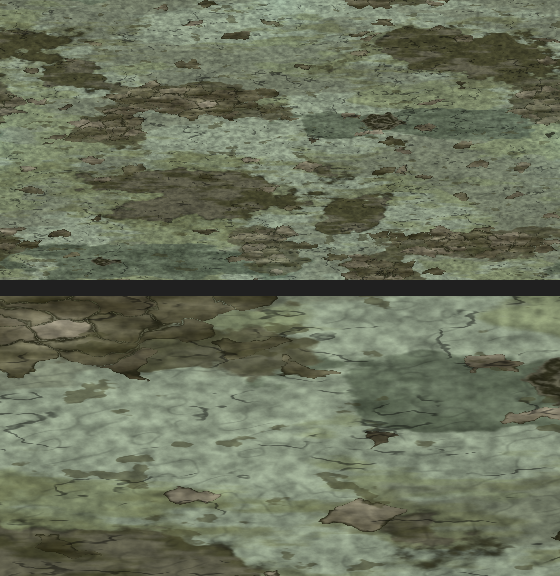
Top: the whole. Bottom: its middle third, enlarged.
Write a WebGL 1 fragment shader that draws this texture.

```glsl
precision highp float;
// Mottled plane-tree bark: pale and olive layers with brown bands, green lenses
// and cracked plates. Large patches repeat on a staggered lattice with fbm edges;
// plates are warped Voronoi cells, and short ridged strokes add the fine grain.
uniform vec2 u_resolution;

#define PALE  vec3(0.535, 0.585, 0.50)
#define OLIVE vec3(0.465, 0.505, 0.385)
#define GREY  vec3(0.435, 0.465, 0.39)
#define MOSS  vec3(0.36, 0.38, 0.26)
#define UMBER vec3(0.34, 0.335, 0.27)
#define DARK  vec3(0.26, 0.26, 0.165)
#define CRACK vec3(0.15, 0.15, 0.09)
#define LENS  vec3(0.35, 0.395, 0.32)
#define PLATE_SCALE vec2(13.0, 42.0)
#define LOOSE_PLATES 0.06
#define EDGE  0.06
#define GRAIN 0.46

float hash(vec2 p) {
  vec3 q = fract(p.xyx * 0.1031);
  q += dot(q, q.yzx + 33.33);
  return fract((q.x + q.y) * q.z);
}

float noise(vec2 p) {
  vec2 i = floor(p), f = fract(p);
  f = f * f * (3.0 - 2.0 * f);
  return mix(mix(hash(i), hash(i + vec2(1, 0)), f.x),
             mix(hash(i + vec2(0, 1)), hash(i + vec2(1, 1)), f.x), f.y);
}

float fbm(vec2 p) {
  float sum = 0.0, amp = 0.5;
  for (int i = 0; i < 5; i++) {
    sum += amp * noise(p);
    p = mat2(1.9, 0.25, -0.25, 1.9) * p + 17.3;
    amp *= 0.5;
  }
  return sum / 0.97;
}

// Offset from the nearest copy of a centre on the staggered lattice
vec2 fold(vec2 p, vec2 centre) {
  vec2 d = p - centre;
  d -= floor(d.y * 2.0 + 0.5) * vec2(1.0, 0.5);
  d.x = mod(d.x + 1.0, 2.0) - 1.0;
  return d;
}

// Rounded patch: 1 at the centre, 0 on the outline, negative outside
float patchField(vec2 p, vec2 centre, vec2 halfSize) {
  vec2 q = fold(p, centre) / halfSize;
  return 1.0 - sqrt(length(q * q));
}

float plateField(vec2 p) {
  float f = patchField(p, vec2(0.70, 0.635), vec2(0.27, 0.045));
  f = max(f, patchField(p, vec2(0.37, 0.53), vec2(0.10, 0.045)));
  return max(f, patchField(p, vec2(1.95, 0.62), vec2(0.10, 0.07)));
}

// Voronoi plates: x = gap to the border, yz = cell point, w = cell random
vec4 plates(vec2 s) {
  vec2 cell = floor(s), best = vec2(0.0);
  float near = 9.0, next = 9.0, id = 0.0;
  for (int j = -1; j <= 1; j++) {
    for (int i = -1; i <= 1; i++) {
      vec2 c = cell + vec2(float(i), float(j));
      vec2 point = c + vec2(hash(c), hash(c + 71.7));
      float d = length(point - s);
      if (d < near) {
        next = near; near = d; best = point; id = hash(c + 38.1);
      } else next = min(next, d);
    }
  }
  return vec4(next - near, best, id);
}

void main() {
  vec2 p = gl_FragCoord.xy / u_resolution.y;
  float fine = fbm(p * vec2(75.0, 130.0) + 5.0) - 0.5;
  float streak = fbm(p * vec2(11.0, 75.0) + 31.0) - 0.5;
  float nibble = fbm(p * vec2(28.0, 75.0) + 140.0) - 0.5;
  float ragged = fbm(p * vec2(6.0, 17.0)) - 0.5 + 0.22 * nibble;
  float broad = fbm(p * vec2(2.2, 8.0) + 3.7);

  // Pale ground with olive and grey layers
  vec3 col = mix(PALE, OLIVE, smoothstep(0.49, 0.56, broad + 0.25 * streak));
  float greyLayer = fbm(p * vec2(2.6, 10.0) + 52.0);
  col = mix(col, GREY, 0.9 * smoothstep(0.54, 0.60, greyLayer + 0.25 * streak));
  float stain = patchField(p, vec2(0.72, 0.30), vec2(0.60, 0.115)) + 2.2 * ragged + 1.5 * streak;
  col = mix(col, MOSS, 0.65 * smoothstep(0.0, 0.45, stain));

  // Green lens with a knot
  float lens = patchField(p, vec2(1.54, 0.56), vec2(0.42, 0.052)) + 1.5 * ragged;
  col = mix(col, LENS + 0.12 * streak, smoothstep(-EDGE, EDGE, lens));
  float knot = length(fold(p, vec2(1.37, 0.565)) / vec2(0.065, 0.02)) + 1.8 * ragged + nibble;
  float rings = 0.5 + 0.5 * sin(knot * 9.0 + 9.0 * nibble);
  col = mix(col, mix(CRACK, UMBER, rings), 1.0 - smoothstep(0.85, 1.0, knot));

  // Brown bands with a dark rim
  float band = patchField(p, vec2(0.74, 0.31), vec2(0.37, 0.068));
  band = max(band, patchField(p, vec2(0.26, 0.727), vec2(0.11, 0.052))) + 2.2 * ragged;
  vec3 brown = mix(DARK, UMBER, smoothstep(0.36, 0.64, broad + 1.1 * streak));
  col = mix(col, brown, 0.95 * smoothstep(-EDGE, EDGE, band));
  col *= 1.0 - 0.3 * smoothstep(-0.1, 0.15, nibble) * exp(-band * band * 120.0);

  // Cracked plates, clustered and loose, with frayed outlines
  vec2 warp = vec2(ragged, fbm(p * vec2(14.0, 25.0) + 9.0) - 0.5);
  vec2 fray = vec2(nibble, fbm(p * vec2(45.0, 70.0) + 90.0) - 0.5);
  vec2 warped = p + vec2(0.07, 0.03) * warp + vec2(0.035, 0.016) * fray;
  vec4 plate = plates(warped * PLATE_SCALE);
  float bed = plateField(p) + 2.2 * ragged;
  col = mix(col, mix(DARK, UMBER, 0.4 + 2.0 * streak), 0.85 * smoothstep(-EDGE, EDGE, bed));
  float clustered = step(0.0, plateField(plate.yz / PLATE_SCALE) + 0.8 * (plate.w - 0.5));
  float loose = step(1.0 - LOOSE_PLATES, plate.w) * (1.0 - clustered);
  float inset = plate.x - loose * (0.05 + 0.2 * fract(plate.w * 91.0));
  vec3 bark = mix(DARK, UMBER + vec3(0.06, 0.045, 0.04), 0.25 + 0.75 * fract(plate.w * 37.0));
  bark += 0.05 * (warped.y * PLATE_SCALE.y - plate.z) + 0.35 * streak;
  float crackWidth = 0.13 + 0.6 * max(nibble, -0.1);
  bark = mix(CRACK, bark, smoothstep(0.0, crackWidth, inset));
  float flake = max(clustered, loose);
  col = mix(col, bark, flake * smoothstep(0.0, 0.04, inset));

  // Sparse pores and broken hairline cracks
  float pores = smoothstep(0.71, 0.75, fbm(p * vec2(17.0, 55.0) + 80.0));
  col = mix(col, DARK, 0.55 * pores);
  float hair = abs(fbm(p * vec2(8.0, 34.0) + 12.0) - 0.5);
  float hairMask = smoothstep(0.5, 0.58, fbm(p * vec2(13.0, 30.0) + 64.0));
  col *= 1.0 - 0.4 * hairMask * (1.0 - smoothstep(0.004, 0.018, hair));

  // Short slanted strokes and grain
  vec2 slant = vec2(p.x + 0.5 * p.y, p.y - 0.18 * p.x + 0.02 * ragged);
  float stroke = 1.0 - abs(2.0 * noise(slant * vec2(34.0, 105.0)) - 1.0);
  stroke = smoothstep(0.72, 1.0, stroke) * smoothstep(0.4, 0.6, noise(p * vec2(30.0, 50.0) + 7.0));
  col *= 1.02 - 0.13 * stroke;
  col *= 1.0 + GRAIN * (1.2 * fine + 0.7 * streak);

  // Cool gleam at the lattice points
  col += vec3(0.07, 0.10, 0.10) * exp(-9.0 * length(fold(p, vec2(1.0))));
  gl_FragColor = vec4(clamp(col, 0.0, 1.0), 1.0);
}
```
